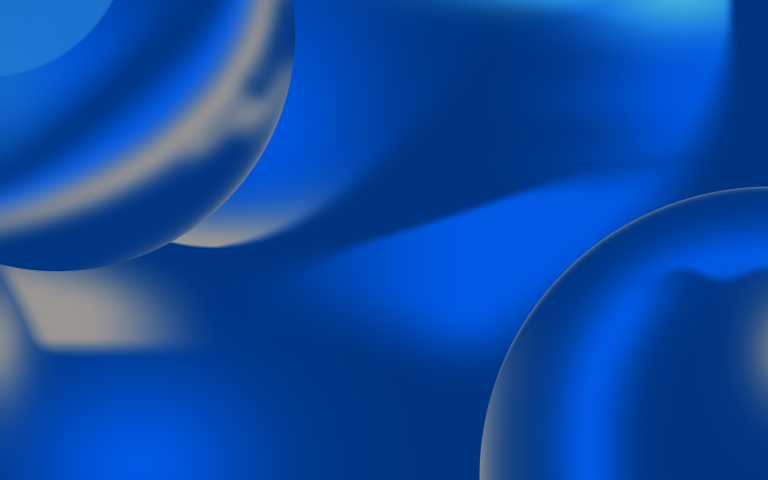
Reproduce this background procedurally as a Shadertoy shader.

```glsl
// Flowing blue silk folds with cream highlights behind two large glassy discs.

const vec3 NAVY  = vec3(0.00, 0.205, 0.505);
const vec3 BLUE  = vec3(0.00, 0.345, 0.890);
const vec3 AZURE = vec3(0.13, 0.480, 0.820);
const vec3 CYAN  = vec3(0.25, 0.700, 0.860);
const vec3 CREAM = vec3(0.60, 0.590, 0.580);

// Discs: centre and radius, in canvas heights
const vec3 LEFT_DISC  = vec3(0.119, 0.931, 0.496);
const vec3 RIGHT_DISC = vec3(1.604, 0.006, 0.605);
const float RIM_WIDTH = 0.004;
const int CURVE_STEPS = 14;

// Soft elliptical spot
float glow(vec2 p, vec2 centre, vec2 radii) {
    vec2 d = (p - centre) / radii;
    return exp(-dot(d, d));
}

// 1 below the limit, 0 above it, with a soft edge
float below(float limit, float soft, float v) {
    return 1.0 - smoothstep(limit - soft, limit + soft, v);
}

float segmentDistance(vec2 p, vec2 a, vec2 b) {
    vec2 ab = b - a;
    return length(p - a - ab * clamp(dot(p - a, ab) / dot(ab, ab), 0.0, 1.0));
}

// Soft stroke along a quadratic curve
float ribbon(vec2 p, vec2 a, vec2 b, vec2 c, float width) {
    float d = 10.0;
    vec2 last = a;
    for (int i = 1; i <= CURVE_STEPS; i++) {
        float t = float(i) / float(CURVE_STEPS);
        vec2 next = mix(mix(a, b, t), mix(b, c, t), t);
        d = min(d, segmentDistance(p, last, next));
        last = next;
    }
    return exp(-d * d / (width * width));
}

vec3 backdrop(vec2 p) {
    vec3 col = NAVY;

    // Blue fold beside the left disc, with its cream hem
    float hem = p.y - 0.481 - 1.2 * (p.x - 0.45) * (p.x - 0.45);
    float hemSoft = 0.008 + 0.22 * max(p.x - 0.45, 0.0);
    float hemMask = smoothstep(0.0, hemSoft, hem);
    col = mix(col, BLUE, 0.95 * hemMask * glow(p, vec2(0.54, 0.74), vec2(0.25, 0.34)));
    float hemCream = exp(-hem * hem / 0.0055) * below(0.62, 0.17, p.x);
    col = mix(col, CREAM, hemMask * hemCream);

    // Upper right sheet, cut by two dark tongues
    float top = smoothstep(-0.03, 0.05, p.y - 1.0 + 0.5 * pow(max(p.x - 0.9, 0.0), 2.0));
    float sheet = smoothstep(1.0, 1.42, p.x) * smoothstep(0.58, 0.72, p.y);
    sheet = max(sheet, top * smoothstep(0.75, 1.2, p.x));
    sheet *= 1.0 - 0.85 * glow(p, vec2(1.05, 0.87), vec2(0.25, 0.065));
    sheet *= 1.0 - 0.85 * glow(p, vec2(1.08, 0.72), vec2(0.25, 0.065));

    // Wide diagonal beam
    float u = p.x - 0.52;
    float beamTop = 0.4375 + 0.24 * u + 0.1 * u * u;
    float topSoft = 0.012 + 0.09 * smoothstep(1.05, 1.45, p.x) + 0.04 * below(0.65, 0.15, p.x);
    float beamBase = 0.36 - 0.5 * (p.x - 0.5) * (p.x - 0.5);
    float beam = below(beamTop - topSoft * 0.5, topSoft, p.y)
               * smoothstep(beamBase - 0.09, beamBase + 0.11, p.y)
               * smoothstep(0.42, 0.98, p.x);

    // Shared right border of sheet and beam
    float drop = max(0.95 - p.y, 0.0);
    float border = below(1.52 - 1.1 * drop * drop, 0.015 + 0.22 * drop, p.x);
    col = mix(col, BLUE, max(sheet, beam) * border);
    float shine = max(glow(p, vec2(1.42, 1.02), vec2(0.18, 0.085)),
                      0.65 * glow(p, vec2(1.18, 1.02), vec2(0.25, 0.045)));
    col = mix(col, CYAN, shine * border);

    // Lower left: blue pool below a cream fold
    col = mix(col, BLUE, glow(p, vec2(0.29, 0.03), vec2(0.25, 0.2)));
    float leftEdge = 0.04 + 0.5 * (0.354 - p.y);
    float fold = smoothstep(0.25, 0.30, p.y) * smoothstep(-0.04, 0.04, p.x - leftEdge)
               * below(0.32, 0.15, p.x) * below(0.43, 0.08, p.y + 0.25 * (p.x - 0.2));
    fold = max(fold, 0.9 * glow(p, vec2(-0.01, 0.29), vec2(0.07, 0.13)));
    return mix(col, CREAM, fold);
}

vec3 leftDisc(vec2 p, float depth) {
    vec3 col = mix(NAVY, BLUE, 0.85 * glow(p, vec2(0.12, 0.87), vec2(0.25, 0.22)));
    col = mix(col, AZURE, 0.6 * glow(p, vec2(-0.02, 0.83), vec2(0.13, 0.15)));
    col = mix(col, AZURE, 0.8 * below(0.3, 0.004, length(p - vec2(-0.03, 1.14))));
    col = mix(col, NAVY, 0.9 * ribbon(p, vec2(0.48, 1.04), vec2(0.27, 0.82), vec2(-0.02, 0.58), 0.055));
    col = mix(col, BLUE, 0.95 * ribbon(p, vec2(0.52, 1.02), vec2(0.42, 0.74), vec2(-0.02, 0.55), 0.045));
    col = mix(col, CREAM, 0.95 * ribbon(p, vec2(0.56, 0.99), vec2(0.47, 0.66), vec2(-0.02, 0.52), 0.045));
    col = mix(col, CREAM, 0.85 * ribbon(p, vec2(0.57, 0.84), vec2(0.53, 0.74), vec2(0.42, 0.70), 0.045));
    col = mix(col, NAVY, 0.75 * ribbon(p, vec2(0.60, 0.98), vec2(0.59, 0.88), vec2(0.54, 0.82), 0.035));
    col = mix(col, NAVY, 0.97 * ribbon(p, vec2(0.49, 0.68), vec2(0.36, 0.53), vec2(0.0, 0.475), 0.052));
    float rim = exp(-depth / 0.012) * smoothstep(0.1, 0.5, p.x) * below(0.82, 0.1, p.y);
    return mix(col, CREAM, 0.75 * rim);
}

vec3 rightDisc(vec2 p, float depth) {
    vec3 col = mix(NAVY, BLUE, ribbon(p, vec2(1.23, -0.03), vec2(1.17, 0.46), vec2(1.63, 0.465), 0.075));
    // Dark hollow with a wavy upper lip
    float lip = 0.428 + 0.012 * cos((p.x - 1.42) * 36.0);
    col = mix(col, NAVY, 0.9 * below(lip, 0.014, p.y) * smoothstep(1.3, 1.46, p.x));
    col = mix(col, CREAM, 0.8 * glow(p, vec2(1.64, 0.27), vec2(0.075, 0.11)));
    // Lit rim, broader towards the bottom
    float low = below(0.2, 0.2, p.y);
    float rim = max(0.75 * exp(-depth / RIM_WIDTH), 0.85 * low * exp(-depth / 0.04));
    return mix(col, CREAM, rim);
}

void mainImage(out vec4 fragColor, in vec2 fragCoord) {
    vec2 p = fragCoord / iResolution.y;
    float aa = 0.8 / iResolution.y;
    float leftDepth = LEFT_DISC.z - length(p - LEFT_DISC.xy);
    float rightDepth = RIGHT_DISC.z - length(p - RIGHT_DISC.xy);
    vec3 col = backdrop(p);
    col = mix(col, leftDisc(p, max(leftDepth, 0.0)), smoothstep(-aa, aa, leftDepth));
    col = mix(col, rightDisc(p, max(rightDepth, 0.0)), smoothstep(-aa, aa, rightDepth));
    fragColor = vec4(col, 1.0);
}
```
